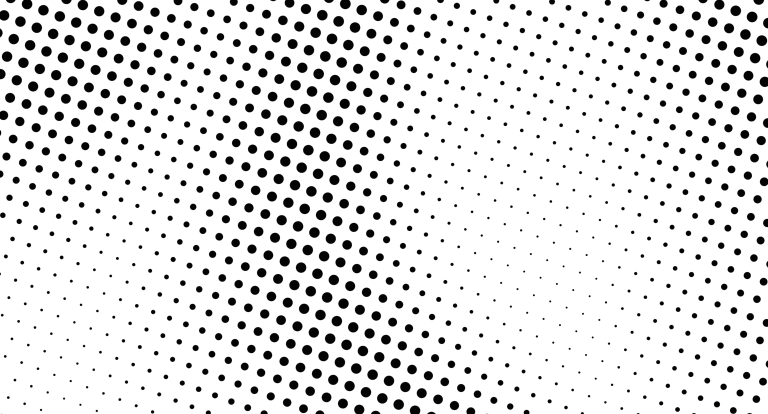
Give the GLSL for this pattern, as a Shadertoy shader.

```glsl
// Tilted halftone screen whose round dots swell along a curved ridge and at the sides.

const vec3 PAPER = vec3(1.0);
const vec3 INK = vec3(0.012);

// Lengths are in canvas widths, with y running down from the top.
const float SHEET_HEIGHT = 0.5417;
const vec2 DOT_PITCH = vec2(0.02279, 0.02451);
const vec2 SCREEN_ANCHOR = vec2(0.3802, 0.1884);
const float SCREEN_ANGLE = 0.3621;
const float MAX_RADIUS = 0.0068;

const vec2 RIDGE_BEND = vec2(0.401, 0.2604);
const float RIDGE_CURVE = 1.152;
const float RIDGE_SKEW = 1.65;
const vec2 RIDGE_WIDTH = vec2(0.150, 0.111);
const vec2 RIDGE_SPREAD = vec2(0.060, 0.033);

const float BASE_TONE = 0.173;
const float TOP_TONE = 0.385;
const float TOP_DEPTH = 0.3516;
const float RIGHT_START = 0.781;
const float RIGHT_SLOPE = 2.66;

// Dark curved band, with a separate falloff on each side.
float ridgeTone(vec2 p) {
    float dy = p.y - RIDGE_BEND.y;
    float dx = p.x - RIDGE_BEND.x - dy * dy * (RIDGE_CURVE + RIDGE_SKEW * dy);
    vec2 widths = RIDGE_WIDTH + RIDGE_SPREAD * smoothstep(0.325, 0.527, p.y);
    float t = dx / (dx < 0.0 ? widths.x : widths.y);
    return exp(-0.5 * t * t);
}

// Shade in the upper left, narrowing and fading downwards.
float leftTone(vec2 p) {
    float shade = 0.23 + 0.75 * (1.0 - smoothstep(0.078, 0.43, p.y));
    float t = p.x / (0.3385 - 0.5 * p.y);
    return shade * exp(-t * t * t * t);
}

// Light ground that darkens to the right and towards the top.
float groundTone(vec2 p) {
    float top = TOP_TONE * pow(max(1.0 - p.y / TOP_DEPTH, 0.0), 1.3);
    float right = RIGHT_SLOPE * max(p.x - RIGHT_START, 0.0);
    return BASE_TONE + top + right;
}

// Smooth maximum of the three tones.
float dotTone(vec2 p) {
    vec3 tones = vec3(ridgeTone(p), leftTone(p), groundTone(p));
    vec3 squares = tones * tones;
    return min(sqrt(sqrt(dot(squares, squares))), 1.02);
}

void mainImage(out vec4 fragColor, in vec2 fragCoord) {
    vec2 uv = fragCoord / iResolution.xy;
    vec2 p = vec2(uv.x, (1.0 - uv.y) * SHEET_HEIGHT);

    // Snap to the nearest dot of the rotated screen.
    float c = cos(SCREEN_ANGLE);
    float s = sin(SCREEN_ANGLE);
    mat2 screenAxes = mat2(c, s, -s, c);
    vec2 cell = round(((p - SCREEN_ANCHOR) * screenAxes) / DOT_PITCH);
    vec2 center = SCREEN_ANCHOR + screenAxes * (cell * DOT_PITCH);

    // Size each dot by the tone at its center.
    float dist = length(p - center) - MAX_RADIUS * dotTone(center);
    float edge = 0.7 / iResolution.x;
    float ink = 1.0 - smoothstep(-edge, edge, dist);
    fragColor = vec4(mix(PAPER, INK, ink), 1.0);
}
```
